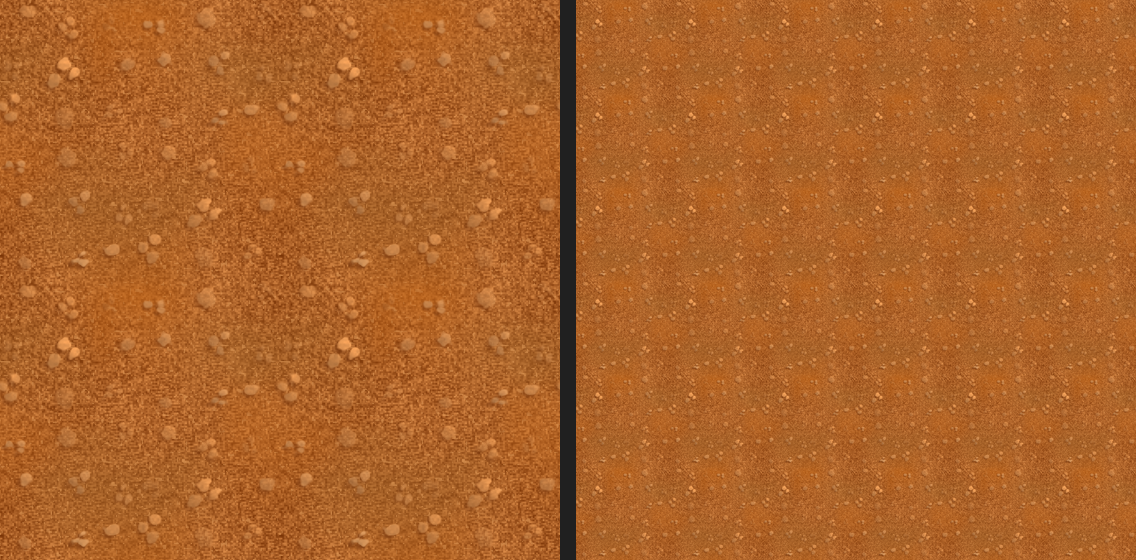
Left, the tile; right, the same tile 3 across and 3 down.
A three.js fragment shader for this texture:

```glsl
// Orange sandy ground with fine grain, soft stains and scattered pale pebbles.
varying vec2 vUv;

const float REPEATS = 2.0;        // tiles across and down
const float CELLS = 6.0;          // pebble cells per tile, even
const float GRAIN = 170.0;        // finest grains per tile
const float GRAIN_CONTRAST = 1.75;
const float CLOUD_CONTRAST = 0.3;
const float EDGE = 0.035;         // pebble edge softness, in cells
const vec2 SHADOW_SHIFT = vec2(-0.06, 0.06);
const vec2 LIGHT_DIR = vec2(0.6, -0.8);

const vec3 SAND_DARK = vec3(0.55, 0.265, 0.07);
const vec3 SAND_LIGHT = vec3(0.80, 0.49, 0.24);
const vec3 FLECK = vec3(0.89, 0.62, 0.36);
const vec3 RUST = vec3(0.77, 0.39, 0.06);
const vec3 DULL = vec3(0.61, 0.39, 0.16);
const vec3 PEBBLE_TAN = vec3(0.80, 0.57, 0.36);
const vec3 PEBBLE_PEACH = vec3(0.92, 0.62, 0.35);
const vec3 SHADOW = vec3(0.42, 0.18, 0.04);
const float TAU = 6.28319;

vec2 wrap(vec2 id, float n) {
  return id - n * floor((id + 0.5) / n);
}

vec4 hash4(vec2 p) {
  vec4 s = vec4(dot(p, vec2(127.1, 311.7)), dot(p, vec2(269.5, 183.3)),
                dot(p, vec2(113.5, 271.9)), dot(p, vec2(246.1, 124.6)));
  return fract(sin(s + 1.7) * 43758.5);
}

// Value noise with n cells per tile, wrapping at the tile edge
float noise(vec2 q, float n) {
  vec2 p = q * n;
  vec2 i = floor(p);
  vec2 f = fract(p);
  f = f * f * (3.0 - 2.0 * f);
  float a = hash4(wrap(i, n) + n).x;
  float b = hash4(wrap(i + vec2(1.0, 0.0), n) + n).x;
  float c = hash4(wrap(i + vec2(0.0, 1.0), n) + n).x;
  float d = hash4(wrap(i + 1.0, n) + n).x;
  return mix(mix(a, b, f.x), mix(c, d, f.x), f.y);
}

// Soft stain that recurs half a tile across and down
float stain(vec2 q, vec2 centre) {
  vec2 r = q - centre;
  vec2 w = 0.5 + 0.5 * cos(TAU * vec2(r.x + r.y, r.x - r.y));
  return pow(w.x * w.y, 1.5);
}

// Three merged blobs; shape and form hold random values
float pebbleDistance(vec2 r, vec4 shape, vec4 form) {
  float size = mix(0.12, 0.22, shape.w * shape.w);
  float spread = size * 1.15 * smoothstep(0.35, 0.6, form.y);
  float blob = size * mix(1.0, 0.68, smoothstep(0.35, 0.6, form.y));
  float turn = TAU * shape.z;
  r = mat2(cos(turn), sin(turn), -sin(turn), cos(turn)) * r;
  r.x *= mix(1.0, 1.45, form.z);
  float d = 1.0;
  for (int i = 0; i < 3; i++) {
    float k = float(i);
    float angle = TAU * k / 3.0 + 1.2 * fract(form.x * (7.0 + 5.0 * k));
    float radius = blob * (0.8 + 0.4 * fract(form.x * (11.0 + 3.0 * k)));
    d = min(d, length(r - spread * vec2(cos(angle), sin(angle))) - radius);
  }
  return d;
}

vec3 sand(vec2 q) {
  float grain = 0.58 * noise(q, GRAIN) + 0.32 * noise(q, 104.0) + 0.1 * noise(q, 44.0);
  float cloud = 0.7 * noise(q, 4.0) + 0.3 * noise(q, 11.0) - 0.5;
  vec2 warped = q + 0.16 * (vec2(noise(q, 7.0), noise(q, 9.0)) - 0.5);
  float rust = stain(warped, vec2(0.47, 0.06)) * (0.75 + 0.25 * cos(TAU * (q.x - 0.47)));
  float dull = stain(warped, vec2(0.81, 0.25)) + 0.7 * stain(warped, vec2(0.08, 0.25));
  float contrast = GRAIN_CONTRAST * (1.0 - 0.3 * rust);
  float tone = 0.5 + (grain - 0.5) * contrast + cloud * CLOUD_CONTRAST;
  vec3 color = mix(SAND_DARK, SAND_LIGHT, tone);
  color = mix(color, RUST, 0.42 * rust);
  color = mix(color, DULL, 0.35 * dull);
  float fleck = smoothstep(0.74, 0.95, noise(q, 120.0));
  return mix(color, FLECK, 0.5 * fleck * (1.0 - 0.4 * rust));
}

vec3 addPebbles(vec3 color, vec2 q) {
  vec2 p = q * CELLS;
  float wobble = (noise(q, 60.0) - 0.5) * 0.09;
  float speckle = 0.92 + 0.16 * noise(q, 90.0);
  for (int y = -1; y <= 1; y++) {
    for (int x = -1; x <= 1; x++) {
      vec2 cell = floor(p) + vec2(float(x), float(y));
      vec2 id = wrap(cell, CELLS);
      // Lower half of a tile reuses the upper half, shifted sideways
      vec2 motif = wrap(id - step(CELLS * 0.5, id.y) * CELLS * 0.5, CELLS);
      vec4 shape = hash4(motif + 3.0);
      vec4 form = hash4(motif + 41.0);
      float wear = hash4(id + 77.0).y;
      vec2 r = p - cell - 0.5 - 0.5 * (shape.xy - 0.5);

      float strength = mix(0.3, 1.0, form.w) * mix(0.6, 1.0, wear);
      float shade = pebbleDistance(r - SHADOW_SHIFT, shape, form) + wobble;
      float body = pebbleDistance(r, shape, form) + wobble;
      color = mix(color, SHADOW, 0.55 * strength * (1.0 - smoothstep(-0.06, 0.07, shade)));

      vec3 tint = mix(PEBBLE_TAN, PEBBLE_PEACH, fract(form.w * 3.0 + wear * 0.4));
      tint *= speckle * (1.0 + 0.5 * dot(r, LIGHT_DIR));
      color = mix(color, tint, strength * (1.0 - smoothstep(-EDGE, EDGE, body)));
    }
  }
  return color;
}

void main() {
  vec2 q = vec2(vUv.x, 1.0 - vUv.y) * REPEATS;
  gl_FragColor = vec4(addPebbles(sand(q), q), 1.0);
}
```
